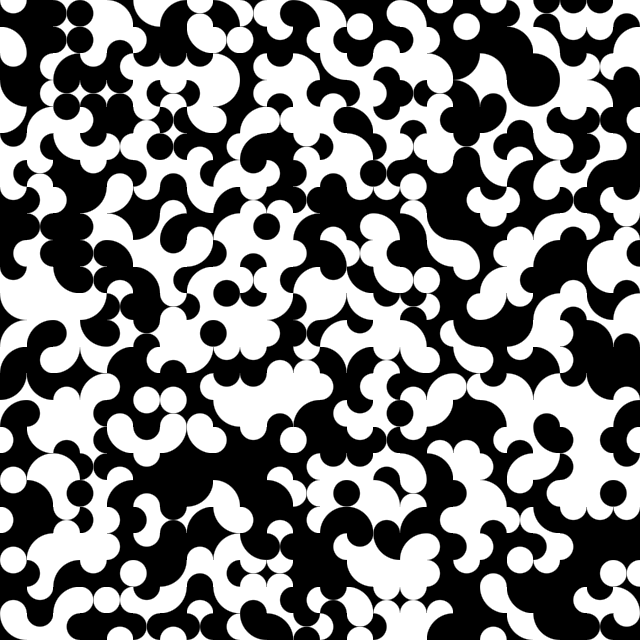
This pattern is drawn by a WebGL 1 fragment shader. Its source:

```glsl
precision highp float;

uniform vec2 u_resolution;

#define TILES 24.0        // tiles across the canvas
#define WHITE_SHARE 0.5   // chance that a tile edge is white
#define SOFTNESS 1.25     // width of the smoothed rim in pixels
#define SEED 17.0
#define BLACK vec3(0.0)
#define WHITE vec3(1.0)

float hash(vec2 p, float channel) {
  vec3 q = fract(vec3(p.xyx + SEED + channel * 37.0) * vec3(0.1031, 0.1030, 0.0973));
  q += dot(q, q.yzx + 33.33);
  return fract((q.x + q.y) * q.z);
}

// Neighbouring tiles share these edge colours: 0 is black, 1 is white.
float verticalEdge(vec2 cell) { return step(hash(cell, 1.0), WHITE_SHARE); }
float horizontalEdge(vec2 cell) { return step(hash(cell, 2.0), WHITE_SHARE); }

float disc(vec2 p, vec2 centre, float radius) {
  return length(p - centre) - radius;
}

// Half disc sitting on an edge, present only if the edge has the figure colour.
float edgeDisc(vec2 p, vec2 middle, float edge, float figure) {
  return disc(p, middle, 0.5) + 4.0 * abs(edge - figure);
}

void main() {
  float scale = min(u_resolution.x, u_resolution.y);
  vec2 grid = gl_FragCoord.xy / scale * TILES;
  vec2 cell = floor(grid);
  vec2 p = fract(grid);

  float left = verticalEdge(cell);
  float right = verticalEdge(cell + vec2(1.0, 0.0));
  float bottom = horizontalEdge(cell);
  float top = horizontalEdge(cell + vec2(0.0, 1.0));
  float whites = left + right + bottom + top;

  // The rarer edge colour forms the figure; ties are settled at random.
  bool tie = abs(whites - 2.0) < 0.5;
  float figure = tie ? step(0.5, hash(cell, 3.0)) : step(whites, 2.0);

  float d;
  if (tie && abs(left - right) > 0.5) {
    // Two adjacent edges: quarter disc around their common corner.
    d = disc(p, abs(vec2(left, bottom) - figure), 1.0);
  } else {
    // Single or opposite edges: half discs.
    d = min(edgeDisc(p, vec2(0.0, 0.5), left, figure),
            edgeDisc(p, vec2(1.0, 0.5), right, figure));
    d = min(d, edgeDisc(p, vec2(0.5, 0.0), bottom, figure));
    d = min(d, edgeDisc(p, vec2(0.5, 1.0), top, figure));
  }

  float rim = SOFTNESS * TILES / scale;
  float coverage = clamp(0.5 - d / rim, 0.0, 1.0);
  float tone = mix(1.0 - figure, figure, coverage);
  gl_FragColor = vec4(mix(BLACK, WHITE, tone), 1.0);
}
```
